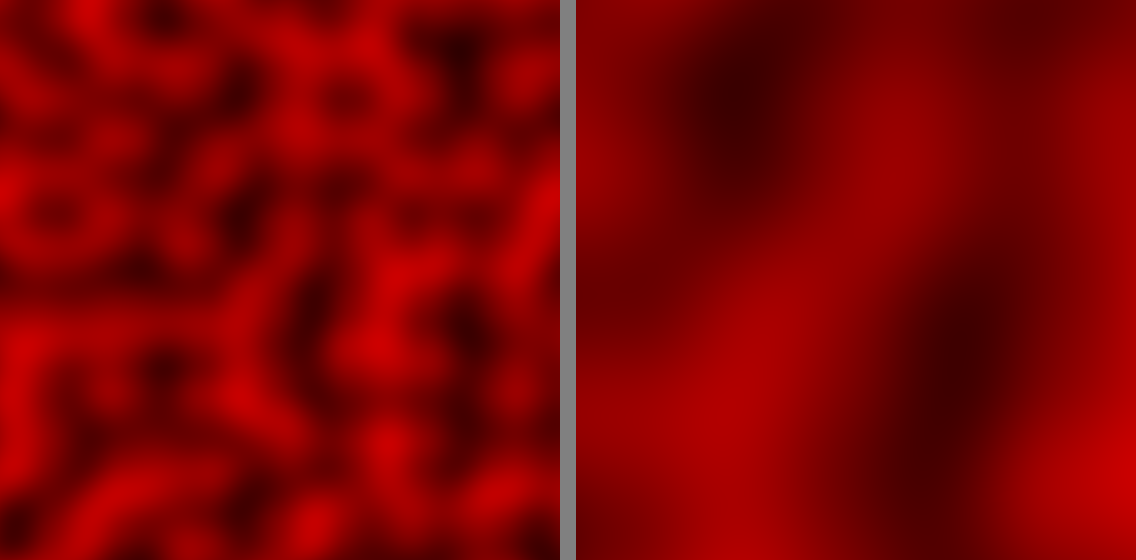
Left: the whole. Right: its middle third, enlarged.
Reproduce this texture procedurally as a WebGL 2 fragment shader.

```glsl
#version 300 es
precision highp float;
// Soft red clouds: one octave of smooth gradient noise from dark to bright red.

uniform vec2 u_resolution;
out vec4 fragColor;

// Random unit vector for a lattice point
vec2 latticeGradient(vec2 cell) {
    float angle = 6.28318 * fract(sin(dot(cell, vec2(127.1, 311.7))) * 43758.5453);
    return vec2(cos(angle), sin(angle));
}

// Gradient noise, roughly -0.7 to 0.7
float gradientNoise(vec2 p) {
    vec2 cell = floor(p);
    vec2 f = fract(p);
    vec2 blend = f * f * f * (f * (f * 6.0 - 15.0) + 10.0);
    float sum = 0.0;
    for (int y = 0; y < 2; y++) {
        for (int x = 0; x < 2; x++) {
            vec2 corner = vec2(x, y);
            vec2 weight = mix(1.0 - blend, blend, corner);
            sum += weight.x * weight.y * dot(latticeGradient(cell + corner), f - corner);
        }
    }
    return sum;
}

void main() {
    vec2 uv = gl_FragCoord.xy / u_resolution;
    float red = 0.515 + 0.57 * gradientNoise(uv * 7.5 + vec2(3.3, 11.6));
    fragColor = vec4(clamp(red, 0.0, 1.0), 0.0, 0.0, 1.0);
}
```
